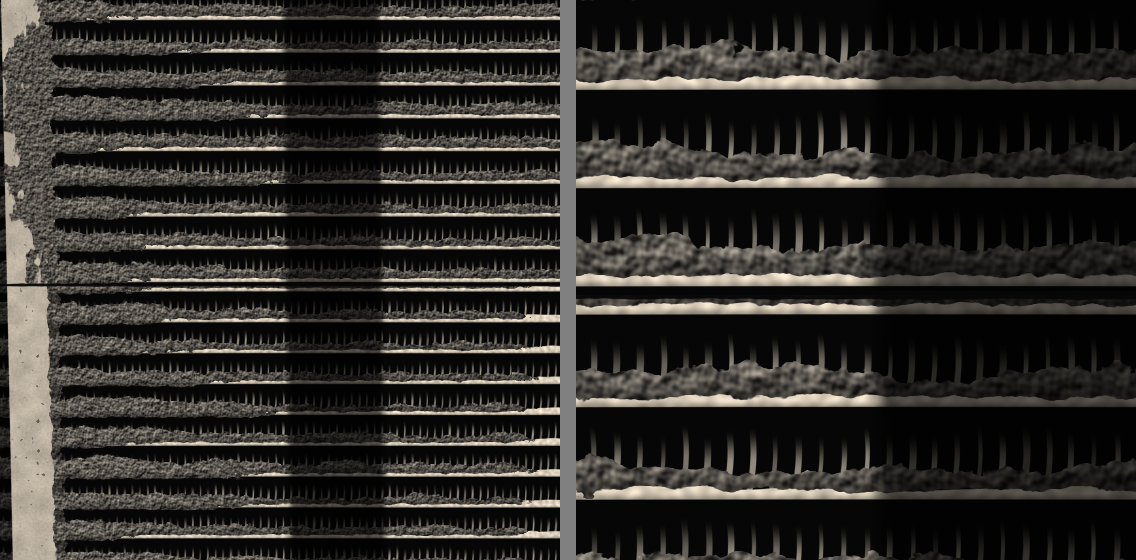
Left, the full canvas; right, a detail of the centre.
A Shadertoy shader for this texture:

```glsl
// Dust-clogged radiator grille: two panels of slats over curved fins, a side frame and a shadow band.
#define SEAM 0.491
#define TOP_PITCH 0.0585
#define LOW_PITCH 0.0551
#define FINS 74.0
#define LIP_HALF 0.065
#define DUST_HEIGHT 0.25
#define GRAIN_SCALE 125.0
#define SHADOW_LEFT 0.512
#define SHADOW_RIGHT 0.682
#define SHADOW_LIGHT 0.36

const vec3 BLACK = vec3(0.025, 0.025, 0.024);
const vec3 DUST_DARK = vec3(0.09, 0.085, 0.08);
const vec3 DUST_LIGHT = vec3(0.61, 0.58, 0.535);
const vec3 METAL = vec3(0.88, 0.83, 0.75);
const vec3 FIN = vec3(0.53, 0.51, 0.46);

float hash(vec2 p) {
    vec3 q = fract(vec3(p.xyx) * 0.1031);
    q += dot(q, q.yzx + 33.33);
    return fract((q.x + q.y) * q.z);
}

float corner(vec2 cell, vec2 offset) {
    float a = 6.2832 * hash(cell);
    return dot(vec2(cos(a), sin(a)), offset);
}

// Gradient noise, about -0.7 to 0.7
float noise(vec2 p) {
    vec2 i = floor(p), f = fract(p);
    vec2 u = f * f * f * (f * (f * 6.0 - 15.0) + 10.0);
    vec2 e = vec2(1.0, 0.0);
    return mix(mix(corner(i, f), corner(i + e.xy, f - e.xy), u.x),
               mix(corner(i + e.yx, f - e.yx), corner(i + e.xx, f - e.xx), u.x), u.y);
}

float fbm(vec2 p) {
    float sum = 0.0, amp = 1.0;
    for (int i = 0; i < 4; i++) {
        sum += amp * noise(p);
        p = mat2(1.6, 1.2, -1.2, 1.6) * p + 17.3;
        amp *= 0.55;
    }
    return sum;
}

float grain(vec2 p) {
    return noise(p * GRAIN_SCALE) + 0.6 * noise(p * GRAIN_SCALE * 2.1 + 7.0)
         + 0.6 * noise(p * GRAIN_SCALE * 0.4 + 3.0);
}

// Granular dust, lit from the upper left
vec3 dustColor(vec2 p) {
    float g = grain(p);
    float relief = g - grain(p + vec2(-0.0015, 0.0028));
    return mix(DUST_DARK, DUST_LIGHT, clamp(0.46 + 0.42 * relief + 0.3 * g, 0.0, 1.0));
}

// Soft step that is one where d is positive
float cover(float d, float w) { return smoothstep(-w, w, d); }

vec3 slats(vec2 p, vec3 dust, float px) {
    // Row coordinates: t is zero on a lip and reaches up toward the next one
    bool top = p.y > SEAM;
    float pitch = top ? TOP_PITCH : LOW_PITCH;
    float r = (p.y - (top ? 0.5 : 0.483)) / pitch + 0.003 * sin(p.x * 9.0);
    float row = floor(r + 0.27), t = r - row;
    float w = px / pitch;
    vec2 seed = vec2(row + (top ? 40.0 : 20.0), top ? 3.0 : 8.0);
    float rnd = hash(seed), rough = fbm(p * vec2(48.0, 60.0));

    // Curved fins, shaded by the slat above
    float fx = p.x * FINS + 1.1 * (t - 0.45) * (t - 0.45) + 0.12 * noise(vec2(p.x * 40.0, row * 5.3));
    float id = floor(fx), finW = px * FINS;
    float width = 0.085 + 0.07 * hash(vec2(id, row + 50.0));
    float fin = cover(width - abs(fract(fx) - 0.5), finW);
    float reach = 0.58 + 0.14 * hash(vec2(id + 9.0, row + 60.0));
    float finLight = (1.0 - smoothstep(reach - 0.35, reach + 0.04, t)) * cover(t, w);
    finLight *= 0.65 + 0.5 * hash(vec2(id, row + 90.0));
    vec3 col = mix(BLACK, FIN, fin * finLight);

    // Pale lip, wider where the right end is bare
    float bare = top ? 0.0 : smoothstep(0.92, 0.96, p.x + 0.03 * rough);
    float lipTop = LIP_HALF + 0.11 * bare + 0.05 * noise(vec2(p.x * 30.0, row * 3.7));
    float lip = cover(t + LIP_HALF, w) * cover(lipTop - t, w);
    vec3 metal = METAL * (0.96 + 0.25 * noise(p * 130.0)) * mix(0.65, 1.04, smoothstep(-0.09, 0.02, t));
    col = mix(col, metal, lip);

    // Dust drift, deepest at the left, where it spills over the lip
    float left = 1.0 - smoothstep(0.05, 0.58, p.x);
    float crest = DUST_HEIGHT + 0.12 * rnd + (0.1 + 0.2 * hash(seed + 4.0)) * left
                + 0.2 * noise(vec2(p.x * 10.0, row * 6.1)) + 0.12 * rough - 0.22 * bare;
    float spillEnd = 0.1 + 0.4 * hash(seed + 11.0);
    float spill = 1.0 - smoothstep(spillEnd - 0.06, spillEnd + 0.05, p.x + 0.06 * rough);
    float base = mix(lipTop - 0.02, -0.13, spill) + 0.06 * rough;
    float drift = cover(crest - t, w) * cover(t - base, w);
    vec3 lit = dust * mix(0.72, 1.1, smoothstep(base, base + 0.25, t));
    return mix(col, lit, drift);
}

void mainImage(out vec4 fragColor, in vec2 fragCoord) {
    vec2 p = fragCoord / iResolution.xy;
    float px = 0.8 / min(iResolution.x, iResolution.y);
    vec3 dust = dustColor(p);
    vec3 col = slats(p, dust, px);

    // Vertical cast shadow
    float sx = p.x + 0.012 * (p.y - 0.5) + 0.004 * noise(vec2(p.y * 35.0, 2.0));
    float shade = cover(sx - SHADOW_LEFT, 0.008) * cover(SHADOW_RIGHT - sx, 0.008);
    col *= mix(1.0, SHADOW_LIGHT, shade);

    // Slanted side frame with a ragged, dusty right edge
    float drop = 1.0 - p.y, rough = fbm(p * 38.0);
    float frameL = 0.002 + 0.021 * drop, frameR = 0.069 + 0.03 * drop;
    col *= mix(0.4, 1.0, cover(p.x - frameL, px));
    float crust = cover(frameR + 0.018 + 0.012 * rough - p.x, px) * cover(p.x - frameL, px);
    col = mix(col, dust, crust * (p.y > SEAM ? 1.0 : 0.6));
    float plate = cover(p.x - frameL, px) * cover(frameR + 0.007 * rough - p.x, px);
    vec3 paint = METAL * (0.83 + 0.1 * fbm(p * 25.0) + 0.06 * noise(p * 240.0));
    paint *= 1.0 - 0.45 * cover(noise(p * 95.0) - 0.48, 0.05);
    float heap = smoothstep(0.56, 0.64, p.y) * (1.0 - smoothstep(0.91, 0.96, p.y));
    float caked = fbm(p * vec2(26.0, 15.0)) + 14.0 * (p.x - frameL - 0.055) + 0.65 * heap;
    paint = mix(paint, dust, cover(caked, 0.08) * cover(p.y - SEAM, px));
    col = mix(col, paint, plate);

    // Gap between the two panels
    float gap = cover(0.0024 + 0.001 * rough - abs(p.y - SEAM), px);
    col = mix(col, BLACK, gap * 0.95);
    fragColor = vec4(clamp(col, 0.0, 1.0), 1.0);
}
```
